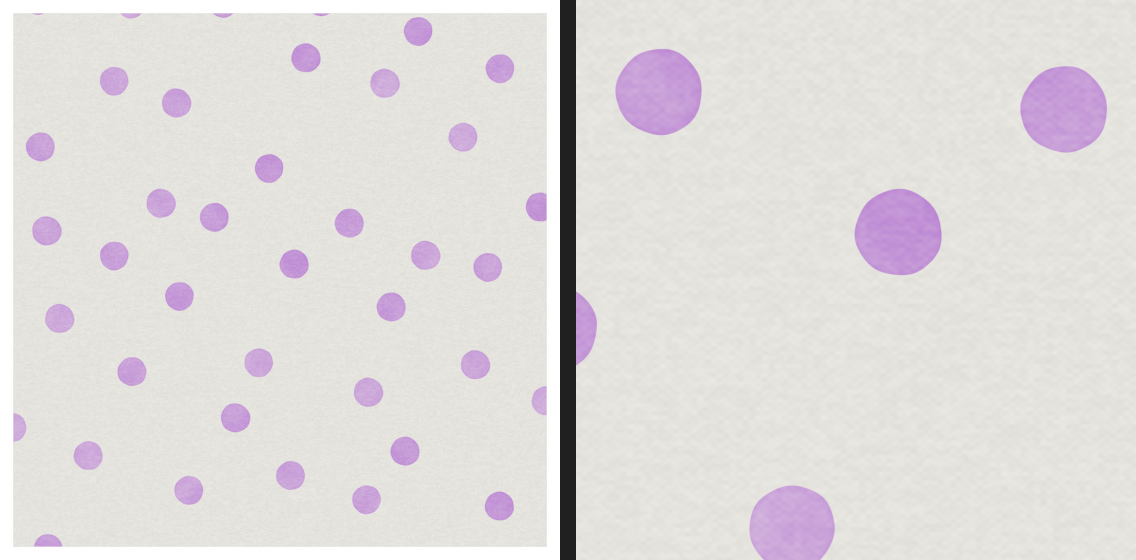
Left: the whole. Right: its middle third, enlarged.
Write a Shadertoy shader that draws this pattern.

```glsl
vec2 hash2(vec2 p) {
    vec3 q = fract(p.xyx * vec3(0.1031, 0.1030, 0.0973));
    q += dot(q, q.yzx + 33.33);
    return fract((q.xx + q.yz) * q.zy);
}

// Smoothly interpolated random lattice, 0 to 1
float valueNoise(vec2 p) {
    vec2 cell = floor(p), f = fract(p);
    f = f * f * (3.0 - 2.0 * f);
    float bottom = mix(hash2(cell).x, hash2(cell + vec2(1, 0)).x, f.x);
    float top = mix(hash2(cell + vec2(0, 1)).x, hash2(cell + vec2(1, 1)).x, f.x);
    return mix(bottom, top, f.y);
}

// Fine woven threads, about -1 to 1, slightly longer along x
float weave(vec2 p) {
    float fibres = valueNoise(p * vec2(260.0, 390.0) + 700.0) - 0.5;
    float slubs = valueNoise(p * vec2(60.0, 330.0) + 300.0) - 0.5;
    float twill = sin(p.x * 930.0 + 1.5 * sin(p.y * 41.0)) * sin(p.y * 1130.0);
    return 1.3 * fibres + 0.5 * slubs + 0.25 * twill;
}

// Soft watercolour variation from layered sines
float wash(vec2 p) {
    return 0.5 * sin(p.x * 67.0 + 2.0 * sin(p.y * 43.0))
         + 0.5 * sin(p.y * 83.0 + 2.0 * sin(p.x * 59.0));
}

// Scattered dots on a jittered, turned grid: x = signed distance, y = shade
vec2 scatteredDots(vec2 p) {
    const float spacing = 0.16;
    vec2 g = mat2(0.88, 0.475, -0.475, 0.88) * p / spacing + 20.3;
    vec2 nearest = vec2(1.0, 0.0);
    for (int y = -1; y <= 1; y++) {
        for (int x = -1; x <= 1; x++) {
            vec2 cell = floor(g) + vec2(x, y);
            vec2 centre = cell + 0.5 + 0.58 * (hash2(cell) - 0.5);
            vec2 traits = hash2(cell + 57.0);
            vec2 d = (g - centre) * spacing;
            d.x *= 0.97 + 0.06 * traits.x;
            float angle = atan(d.y, d.x);
            float wobble = 0.0003 * sin(3.0 * angle + 6.3 * traits.x)
                         + 0.0002 * sin(7.0 * angle + 6.3 * traits.y);
            float dist = length(d) - 0.0256 - wobble;
            if (dist < nearest.x) nearest = vec2(dist, traits.y);
        }
    }
    return nearest;
}

void mainImage(out vec4 fragColor, in vec2 fragCoord) {
    float pixel = 1.0 / min(iResolution.x, iResolution.y);
    vec2 p = (fragCoord - 0.5 * iResolution.xy) * pixel;
    float thread = weave(p);

    // Off-white cloth
    vec3 color = vec3(0.896, 0.890, 0.870) + 0.022 * thread;

    // Lilac dots with uneven pigment and a slightly darker rim
    vec2 dots = scatteredDots(p);
    float shade = 0.15 + 0.65 * dots.y + 0.16 * wash(p) + 0.28 * thread;
    shade -= 0.2 * smoothstep(-0.004, 0.0, dots.x);
    vec3 lilac = mix(vec3(0.750, 0.555, 0.835), vec3(0.825, 0.705, 0.865), shade);
    color = mix(color, lilac, smoothstep(0.8 * pixel, -0.8 * pixel, dots.x));

    // Cut edge of the cloth on a white margin
    float edge = max(abs(p.x), abs(p.y)) - 0.476;
    color *= 1.0 - 0.06 * smoothstep(-0.002, 0.0, edge);
    color = mix(color, vec3(1.0), smoothstep(-0.5 * pixel, 0.5 * pixel, edge));

    fragColor = vec4(clamp(color, 0.0, 1.0), 1.0);
}
```
